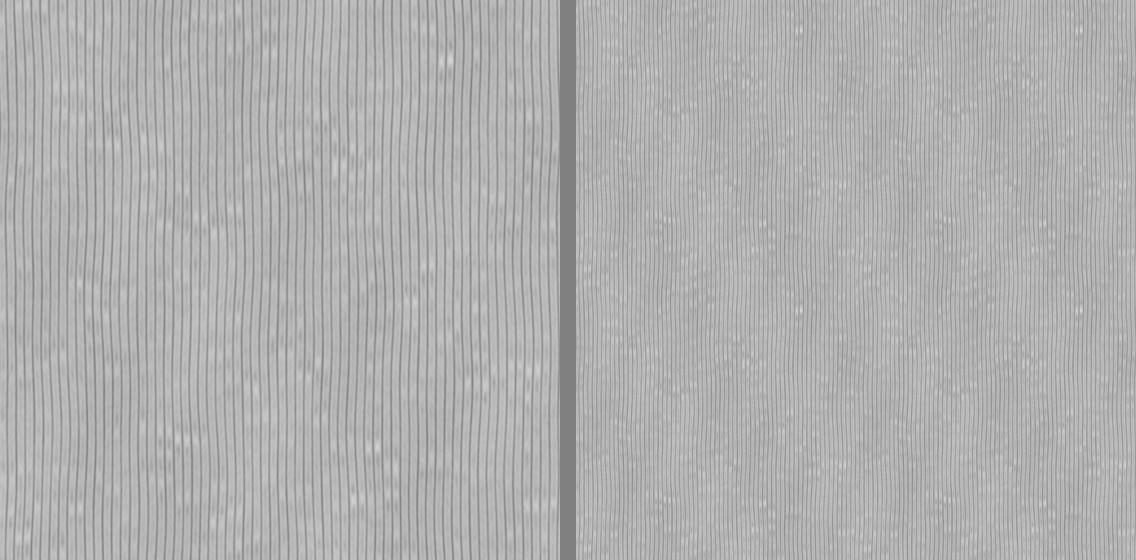
Left, the tile; right, the same tile 2 across and 2 down.
Reproduce this texture procedurally as a Shadertoy shader.

```glsl
// Grey corrugated sheet: 64 narrow upright ribs parted by soft dark grooves.
// Layered sines bend the grooves, per-rib cells scatter dark and bright ovals,
// and a skewed wrapping value noise adds fine slanted fibres. Tiles both ways.

const float TAU = 6.2831853;
const float RIBS = 64.0;
const float ROWS = 20.0;

float hash(vec2 p) {
    vec3 q = fract(p.xyx * vec3(0.1031, 0.1030, 0.0973));
    q += dot(q, q.yzx + 33.33);
    return fract((q.x + q.y) * q.z);
}

// Value noise on a lattice that wraps after "period" cells
float wrapNoise(vec2 p, float period) {
    vec2 i = floor(p), f = fract(p);
    f = f * f * (3.0 - 2.0 * f);
    vec2 a = mod(i, period), b = mod(i + 1.0, period);
    return mix(mix(hash(a), hash(vec2(b.x, a.y)), f.x),
               mix(hash(vec2(a.x, b.y)), hash(b), f.x), f.y);
}

// Sideways drift of the grooves, in rib widths
float bend(vec2 uv) {
    return 0.11 * sin(TAU * (2.0 * uv.y + uv.x) + 1.0)
         + 0.08 * sin(TAU * (3.0 * uv.y - 3.0 * uv.x) + 2.6)
         + 0.04 * sin(TAU * (5.0 * uv.y + 5.0 * uv.x));
}

// Bell-shaped falloff
float bell(float x, float width) {
    return exp(-x * x / (width * width));
}

// Signed tone of the ovals along one rib; "across" runs from -0.5 to 0.5
float ovals(float rib, float across, float y) {
    float tone = 0.0;
    float v = y * ROWS + 5.0 * hash(vec2(floor(rib / 4.0), 7.0));
    for (float k = -1.0; k <= 1.0; k++) {
        float cell = floor(v) + k;
        float row = mod(cell, ROWS);
        // Neighbouring ribs share a cell, so that ovals often come in pairs
        vec2 pairId = vec2(floor(rib / 2.0) + 11.0, row + 3.0);
        vec2 ownId = vec2(rib + 90.0, row + 40.0);
        float centre = cell + 0.2 + 0.5 * hash(pairId) + 0.15 * hash(ownId);
        float strength = smoothstep(0.25, 0.8, 0.6 * hash(pairId + 50.0) + 0.4 * hash(ownId + 20.0));
        float along = v - centre;
        float halfHeight = 0.17 + 0.16 * hash(pairId + 30.0);
        tone -= 0.075 * strength * bell(across, 0.19) * bell(along, halfHeight);
        // A faint glint sits above or below each dark oval
        float side = hash(pairId + 70.0) < 0.5 ? -0.48 : 0.48;
        tone += 0.065 * strength * strength * bell(across, 0.24) * bell(along - side, 0.22);
    }
    return tone;
}

void mainImage(out vec4 fragColor, in vec2 fragCoord) {
    vec2 uv = fragCoord / iResolution.xy;

    // Rib coordinates: grooves lie on whole numbers
    float s = uv.x * RIBS + 0.2 + bend(uv);
    float rib = mod(floor(s), RIBS);
    float across = fract(s) - 0.5;
    float groove = mod(floor(s + 0.5), RIBS);
    float toGroove = 0.5 - abs(across);

    // Rib profile: bright shoulders, slightly dull crown, dark groove
    float grey = 0.748 - 0.038 * bell(across, 0.18);
    float depth = 0.175 + 0.04 * hash(vec2(groove, 5.0))
                + 0.015 * sin(TAU * (4.0 * uv.y + hash(vec2(groove, 9.0))));
    grey -= depth * bell(toGroove, 0.128);

    // Broad shading over the sheet
    grey += 0.008 * sin(TAU * (2.0 * uv.x + uv.y) + 0.6)
          + 0.007 * sin(TAU * (5.0 * uv.x - 2.0 * uv.y) + 2.0);

    // Ovals, stronger in some regions than in others
    float region = 0.75 + 0.25 * sin(TAU * (3.0 * uv.x + 2.0 * uv.y))
                        + 0.20 * sin(TAU * (2.0 * uv.x - 3.0 * uv.y) + 1.7);
    grey += region * ovals(rib, across, uv.y);

    // Slanted fibres, leaning either way from rib to rib
    float lean = hash(vec2(rib, 2.0)) < 0.6 ? 1.0 : -1.0;
    vec2 fibre = vec2(384.0 * uv.x + lean * 128.0 * uv.y, 128.0 * uv.y);
    grey += 0.035 * (wrapNoise(fibre, 128.0) - 0.5);

    fragColor = vec4(vec3(grey), 1.0);
}
```
